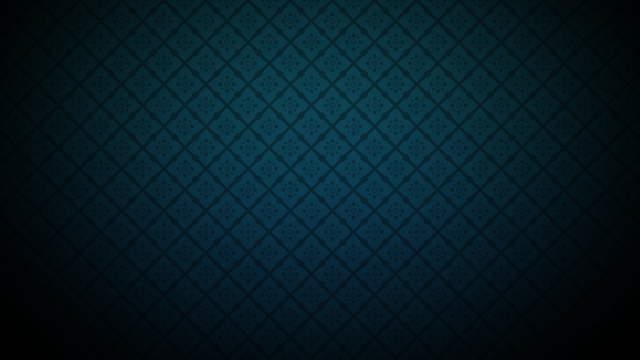
Write a Shadertoy shader that draws this pattern.

```glsl
// Coverage of a region where d < 0, softened over about one pixel
float fill(float d, float px) {
    return smoothstep(0.6 * px, -0.6 * px, d);
}

// Pointed damask rosette; one cell diagonal is one unit
float rosette(vec2 p, float px) {
    vec2 q = abs(p);
    q = vec2(max(q.x, q.y), min(q.x, q.y));

    // Ogee leaf tapering to a fine tip, with scalloped shoulders
    float leaf = q.y - 0.155 * smoothstep(0.49, 0.24, q.x) - 0.008;
    leaf = max(leaf, q.x - 0.495);
    float shoulder = length(q - vec2(0.255, 0.105)) - 0.062;
    float corner = length(q - vec2(0.165, 0.165)) - 0.052;
    float body = min(max(leaf, q.x + q.y - 0.45), min(shoulder, corner));
    float shape = fill(body, px);

    // Pierced buds on the axes and slits on the diagonals
    float bud = length((q - vec2(0.165, 0.0)) * vec2(0.85, 1.0)) - 0.038;
    bud = min(bud, length(q - vec2(0.145, 0.026)) - 0.025);
    float slit = max(abs(q.x - q.y) - 0.025, abs(q.x + q.y - 0.225) - 0.045);
    shape *= 1.0 - 0.85 * fill(min(bud, slit), px);

    // Small ring and cross at the heart
    float ring = abs(length(q) - 0.062) - 0.013;
    float cross = max(q.x - q.y - 0.012, q.x - 0.035);
    return shape * (1.0 - 0.6 * fill(min(ring, cross), px));
}

// Staggered lattice: nearest centre of two interleaved square grids
vec2 diamondCell(vec2 p) {
    vec2 a = fract(p + 0.5) - 0.5;
    vec2 b = fract(p) - 0.5;
    return abs(a.x) + abs(a.y) < 0.5 ? a : b;
}

void mainImage(out vec4 fragColor, in vec2 fragCoord) {
    vec2 uv = fragCoord / iResolution.xy;
    vec2 p = (fragCoord - 0.5 * iResolution.xy) / iResolution.y;
    float period = 0.1171;
    float px = 1.0 / (period * iResolution.y);

    vec2 cell = diamondCell((p - vec2(0.0347, -0.0273)) / period);
    float motif = rosette(cell, px);

    // Teal above, bluer below
    vec3 cloth = mix(vec3(0.045, 0.215, 0.32), vec3(0.05, 0.27, 0.33),
                     smoothstep(0.15, 0.85, uv.y));
    vec3 col = cloth * mix(0.66, 1.0, motif);

    // Soft woven mottling from layered sines
    col *= 1.0 + 0.02 * sin(p.x * 61.0 + 2.0 * sin(p.y * 43.0))
                      * sin(p.y * 71.0 + 2.0 * sin(p.x * 37.0));

    // Wide pool of light above the middle
    float falloff = length((uv - vec2(0.5, 0.61)) / vec2(0.56, 0.78));
    col *= 1.0 - smoothstep(0.05, 1.15, falloff);

    fragColor = vec4(col, 1.0);
}
```
